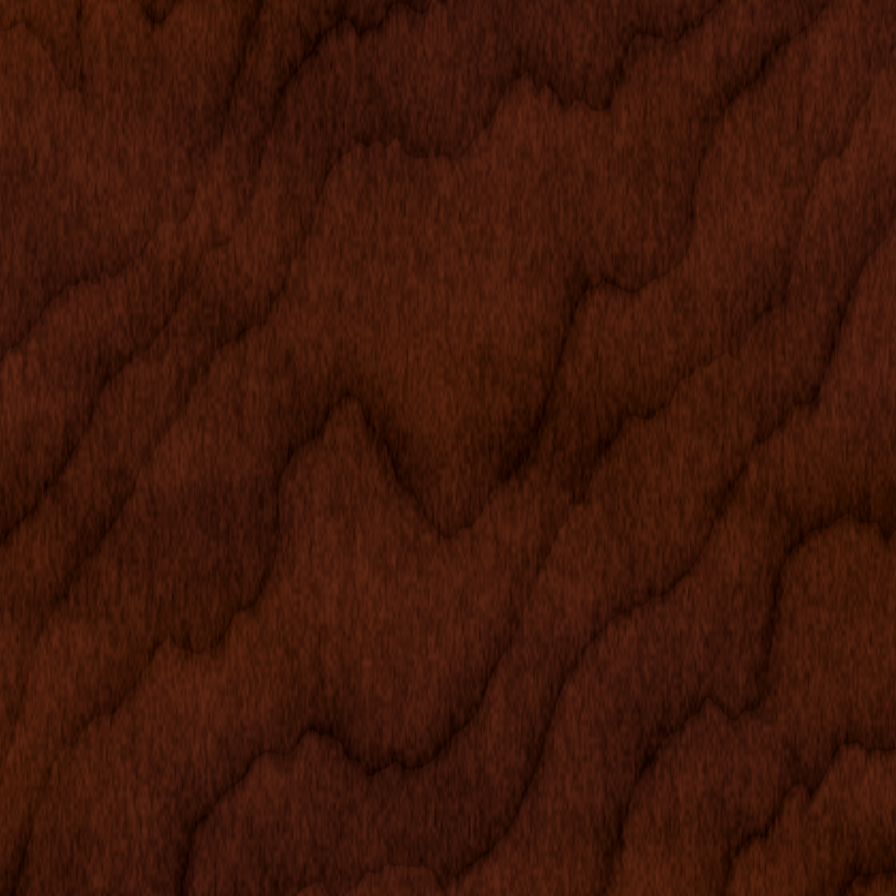
Write a Shadertoy shader that draws this texture.

```glsl
// Dark red-brown figured wood veneer with jagged diagonal growth lines and fine vertical fibres.

const vec3 DARK_WOOD = vec3(0.150, 0.043, 0.003);
const vec3 LIGHT_WOOD = vec3(0.310, 0.120, 0.052);
const vec3 VIOLET_SHEEN = vec3(-0.006, -0.002, 0.016);

float hash(vec2 cell) {
    vec3 h = fract(vec3(cell.xyx) * 0.1031);
    h += dot(h, h.yzx + 33.33);
    return fract((h.x + h.y) * h.z);
}

float valueNoise(vec2 p) {
    vec2 cell = floor(p);
    vec2 f = fract(p);
    f = f * f * (3.0 - 2.0 * f);
    float low = mix(hash(cell), hash(cell + vec2(1, 0)), f.x);
    float high = mix(hash(cell + vec2(0, 1)), hash(cell + vec2(1, 1)), f.x);
    return mix(low, high, f.y);
}

// Noise centred on zero
float ripple(vec2 p, vec2 frequency) {
    return valueNoise(p * frequency + 17.0) - 0.5;
}

// Rotated, bent sine waves of rising frequency
float layeredSines(vec2 p) {
    float sum = 0.0;
    float amplitude = 1.0;
    for (int i = 0; i < 4; i++) {
        float phase = float(i) * 1.7;
        sum += amplitude * sin(p.x + 1.3 * sin(p.y * 0.8 + phase) + phase);
        p = mat2(0.8, 0.6, -0.6, 0.8) * p * 1.55 + 2.3;
        amplitude *= 0.55;
    }
    return sum;
}

// Growth height: a tilted plane bent by waves stretched along the fibres
float growthField(vec2 p) {
    return dot(p, vec2(-4.6, 4.3)) + 0.47 * layeredSines(p * vec2(10.5, 5.0) + 1.0);
}

// Darkening around each growth line: long shade on one side, short on the other
float growthShade(vec2 p, float lineStrength) {
    const float STEP = 0.006;
    float height = growthField(p);
    vec2 slope = vec2(growthField(p + vec2(STEP, 0)), growthField(p + vec2(0, STEP))) - height;
    float steepness = max(length(slope) / STEP, 2.0);
    float phase = fract(height);
    float above = phase / steepness;
    float below = (1.0 - phase) / steepness;

    float longShade = 0.72 * exp(-above / 0.055) * (1.0 - phase) * smoothstep(0.0, 0.004, above);
    float shortShade = 0.2 * exp(-below / 0.015) * phase * smoothstep(0.0, 0.004, below);
    float core = 0.55 * exp(-min(above, below) / 0.0045);
    return longShade * mix(0.6, 1.0, lineStrength) + (shortShade + core) * lineStrength;
}

// Sparse short dark dashes, one candidate per stretched cell
float pores(vec2 p, vec2 frequency) {
    vec2 cell = floor(p * frequency);
    vec2 centre = 0.3 + 0.4 * vec2(hash(cell + 5.0), hash(cell + 91.0));
    float d = length((fract(p * frequency) - centre) / vec2(0.12, 0.28));
    return (1.0 - smoothstep(0.3, 1.0, d)) * step(0.75, hash(cell + 43.0));
}

// Thin upright strands and fine speckle, from narrow to wide
float fibres(vec2 p) {
    return 0.56 * ripple(p, vec2(420.0, 150.0))
         + 0.44 * ripple(p + 5.2, vec2(300.0, 70.0))
         + 0.24 * ripple(p + 3.1, vec2(150.0, 26.0))
         + 0.14 * ripple(p + 7.7, vec2(55.0, 3.5));
}

void mainImage(out vec4 fragColor, in vec2 fragCoord) {
    vec2 p = fragCoord / iResolution.y;

    // Fibres slip along their length, which makes the growth lines jagged
    float slip = 0.036 * ripple(p, vec2(34.0, 9.0)) + 0.018 * ripple(p, vec2(95.0, 20.0));
    vec2 slipped = p + vec2(0.1 * slip, slip);

    // Broad clouds and growth lines
    float cloud = ripple(p, vec2(5.0, 8.0)) + 0.5 * ripple(p + 4.3, vec2(13.0, 19.0));
    float lineStrength = mix(0.15, 1.0, smoothstep(0.25, 0.65, valueNoise(p * 5.0 + 31.0)));
    float tone = 0.76 + 0.5 * cloud - growthShade(slipped, lineStrength);

    // Fine surface detail
    tone += fibres(p) - 0.3 * pores(p, vec2(85.0, 19.0));
    tone = clamp(tone, -0.4, 1.35);

    vec3 color = mix(DARK_WOOD, LIGHT_WOOD, tone);
    color += VIOLET_SHEEN * ripple(p + 9.0, vec2(4.0, 7.0)) * 1.4;
    fragColor = vec4(max(color, 0.0), 1.0);
}
```
